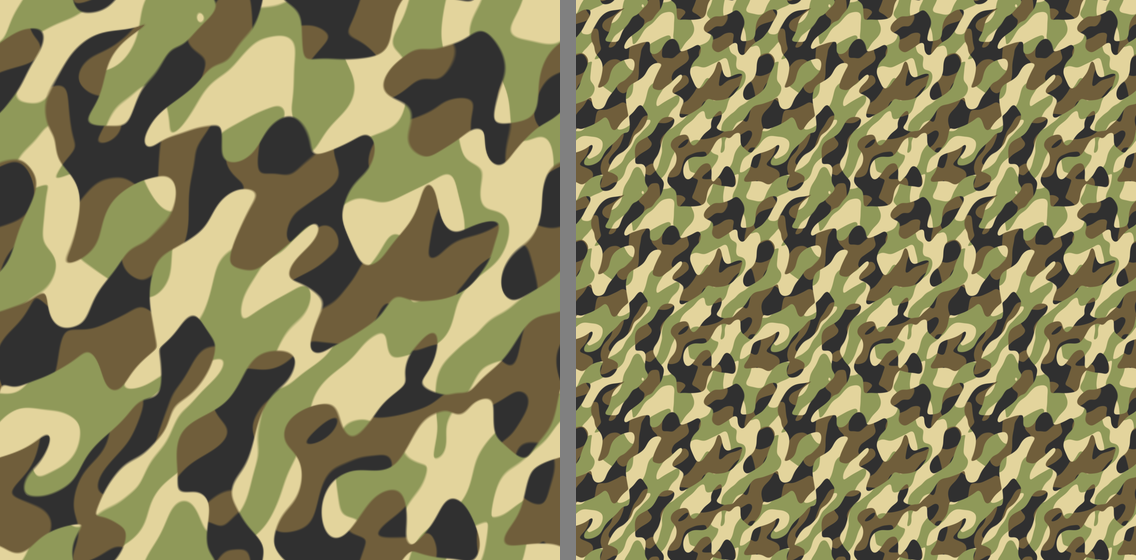
Left, the tile; right, the same tile 3 across and 3 down.
Write a WebGL 1 fragment shader that draws this pattern.

```glsl
precision highp float;
// Woodland camouflage: one random field parts light from dark areas, and two
// more split these into cream and green, brown and black. Each field layers
// sines with whole-number frequencies, so the pattern tiles without a seam.

uniform vec2 u_resolution;

const vec3 CREAM = vec3(0.89, 0.83, 0.61);
const vec3 GREEN = vec3(0.56, 0.60, 0.35);
const vec3 BROWN = vec3(0.44, 0.37, 0.23);
const vec3 BLACK = vec3(0.19, 0.19, 0.19);

const float GRAIN_ANGLE = 0.95;   // direction of the long blobs, in radians
const float FREQ_ACROSS = 8.4;    // waves per canvas across the blobs
const float FREQ_ALONG = 4.7;     // waves per canvas along the blobs
const float FREQ_MIN = 0.5;       // spread of the frequencies
const float FREQ_MAX = 1.3;
const float LIGHT_BIAS = 0.06;    // shifts of the shares, in deviations
const float CREAM_BIAS = 0.07;
const float BROWN_BIAS = 0.03;
const float WOBBLE = 0.007;       // bending of the outlines, in canvas units
const float EDGE_WIDTH = 0.0026;  // half width of the soft edge, same units
const int WAVES = 24;

const float PI = 3.14159265;

float hash(float n) {
    return fract(sin(n * 12.9898 + 4.137) * 43758.547);
}

// Bends the plane with whole-number waves.
vec2 wobble(vec2 p, float seed) {
    vec2 a = 2.0 * PI * (vec2(5.0 * p.x + 4.0 * p.y, 6.0 * p.x - 3.0 * p.y)
                       + vec2(hash(seed), hash(seed + 0.5)));
    return p + WOBBLE * sin(a + 0.8 * sin(a.yx));
}

// Smooth random field of unit deviation: xy = gradient, z = value.
vec3 waveField(vec2 p, float seed) {
    vec2 along = vec2(cos(GRAIN_ANGLE), sin(GRAIN_ANGLE));
    vec2 across = vec2(along.y, -along.x);
    vec3 sum = vec3(0.0);
    for (int i = 0; i < WAVES; i++) {
        float n = seed + float(i) * 3.0;
        float turn = PI * (float(i) + hash(n)) / float(WAVES);
        float radius = mix(FREQ_MIN, FREQ_MAX, hash(n + 1.0));
        vec2 freq = radius * (across * FREQ_ACROSS * cos(turn)
                            + along * FREQ_ALONG * sin(turn));
        freq = floor(freq + 0.5);  // whole repeats keep the tile seamless
        float phase = 2.0 * PI * (dot(freq, p) + hash(n + 2.0));
        sum += vec3(2.0 * PI * freq * cos(phase), sin(phase));
    }
    return sum * sqrt(2.0 / float(WAVES));
}

// Coverage of the area where the field is positive, with an even soft edge.
float blobMask(vec2 p, float seed, float bias) {
    vec3 field = waveField(wobble(p, seed), seed);
    float slope = max(length(field.xy), 1.0);
    float dist = (field.z + bias) / slope;
    float pixel = 1.0 / min(u_resolution.x, u_resolution.y);
    float edge = max(EDGE_WIDTH, 0.7 * pixel);
    return smoothstep(-edge, edge, dist);
}

void main() {
    vec2 p = gl_FragCoord.xy / u_resolution;

    vec3 light = mix(GREEN, CREAM, blobMask(p, 101.0, CREAM_BIAS));
    vec3 dark = mix(BLACK, BROWN, blobMask(p, 211.0, BROWN_BIAS));
    vec3 color = mix(dark, light, blobMask(p, 307.0, LIGHT_BIAS));

    gl_FragColor = vec4(color, 1.0);
}
```
